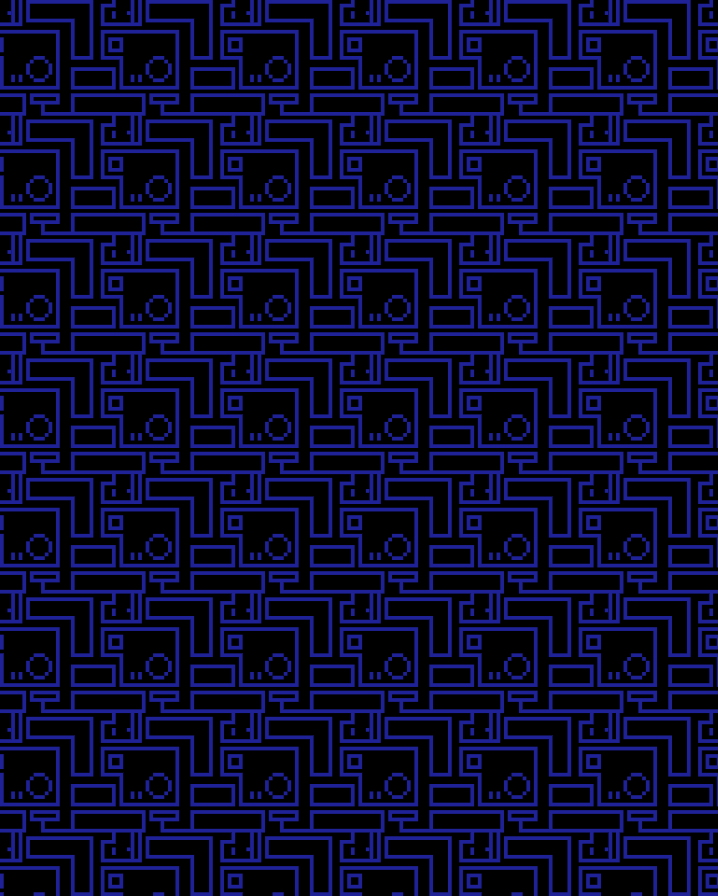
A WebGL 1 fragment shader for this pattern:

```glsl
precision highp float;
// Blue one-cell outlines of interlocking boxes, bends and a ring, tiled every 32 cells on black.
uniform vec2 u_resolution;

// Offset from a centre, wrapped so shapes may cross tile edges
vec2 wrapOffset(vec2 p, vec2 center) {
    return mod(p - center + 16.0, 32.0) - 16.0;
}

// Pixel coverage of the filled block spanning cells lo to hi, inclusive
float block(vec2 p, vec2 lo, vec2 hi) {
    float pixel = 240.0 / u_resolution.y;
    vec2 d = abs(wrapOffset(p, 0.5 * (lo + hi + 1.0))) - 0.5 * (hi - lo + 1.0);
    vec2 cover = clamp(0.5 - d / pixel, 0.0, 1.0);
    return cover.x * cover.y;
}

// One-cell outline of a block
float frame(vec2 p, vec2 lo, vec2 hi) {
    return block(p, lo, hi) - block(p, lo + 1.0, hi - 1.0);
}

// One-cell outline around the union of two overlapping blocks
float bentFrame(vec2 p, vec2 loA, vec2 hiA, vec2 loB, vec2 hiB) {
    float outer = max(block(p, loA, hiA), block(p, loB, hiB));
    float inner = max(block(p, loA + 1.0, hiA - 1.0), block(p, loB + 1.0, hiB - 1.0));
    return outer - inner;
}

// Stepped ring seven cells wide, mirrored from one quadrant
float steppedRing(vec2 p, vec2 center) {
    vec2 q = abs(wrapOffset(p, center));
    float sides = max(block(q, vec2(-1.5, 2.5), vec2(0.5, 2.5)),
                      block(q.yx, vec2(-1.5, 2.5), vec2(0.5, 2.5)));
    return max(sides, block(q, vec2(1.5), vec2(1.5)));
}

void main() {
    // Cell units from the top left: 240 cells down, 7.5 tiles
    vec2 p = vec2(gl_FragCoord.x, u_resolution.y - gl_FragCoord.y) * 240.0 / u_resolution.y;

    // Bent pipe
    float ink = bentFrame(p, vec2(7, 0), vec2(24, 5), vec2(19, 0), vec2(24, 15));

    // Notched panel with its socket, ring and two ticks
    ink = max(ink, bentFrame(p, vec2(27, 8), vec2(47, 15), vec2(32, 8), vec2(47, 23)));
    ink = max(ink, frame(p, vec2(29, 10), vec2(32, 13)));
    ink = max(ink, steppedRing(p, vec2(10.5, 18.5)));
    for (int i = 0; i < 2; i++) {
        float x = 3.0 + 2.0 * float(i);
        ink = max(ink, block(p, vec2(x, 20), vec2(x, 21)));
    }

    // Short and long boxes
    ink = max(ink, frame(p, vec2(19, 18), vec2(30, 23)));
    ink = max(ink, frame(p, vec2(19, 25), vec2(38, 30)));

    // Flat cap on a stem, joined to the long box by a floor line
    ink = max(ink, frame(p, vec2(8, 25), vec2(15, 27)));
    ink = max(ink, block(p, vec2(11, 27), vec2(11, 30)));
    ink = max(ink, block(p, vec2(11, 30), vec2(38, 30)));

    // Stepped cabinet with a divider, latch and slot
    ink = max(ink, bentFrame(p, vec2(27, 33), vec2(37, 38), vec2(30, 30), vec2(37, 38)));
    ink = max(ink, block(p, vec2(35, 30), vec2(35, 38)));
    ink = max(ink, block(p, vec2(34, 35), vec2(34, 35)));
    ink = max(ink, block(p, vec2(30, 35), vec2(30, 36)));

    gl_FragColor = vec4(vec3(0.12, 0.13, 0.59) * ink, 1.0);
}
```
